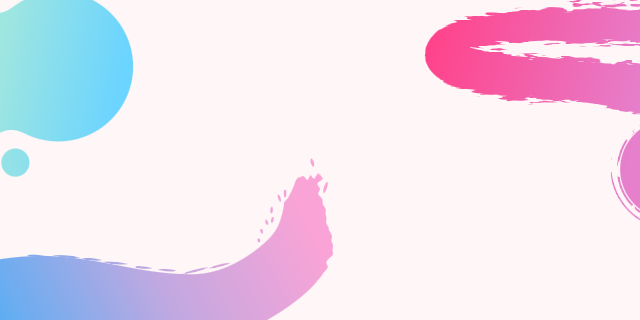
This background is drawn by a Shadertoy shader. Its source:

```glsl
#define PAPER vec3(1.0, 0.969, 0.969)
#define MINT vec3(0.62, 0.90, 0.88)
#define SKY vec3(0.42, 0.83, 1.0)
#define BLUE vec3(0.37, 0.68, 0.95)
#define LILAC vec3(0.76, 0.66, 0.88)
#define ROSE vec3(0.98, 0.64, 0.84)
#define HOT_PINK vec3(1.0, 0.26, 0.54)
#define ORCHID vec3(0.90, 0.50, 0.80)
#define BRISTLE 0.022
#define TIP_X 1.328

vec2 hash2(vec2 p) {
    vec2 q = vec2(dot(p, vec2(127.1, 311.7)), dot(p, vec2(269.5, 183.3)));
    return fract(sin(q) * 43758.5) * 2.0 - 1.0;
}

float gradientNoise(vec2 p) {
    vec2 i = floor(p), f = fract(p), u = f * f * (3.0 - 2.0 * f);
    float a = dot(hash2(i), f);
    float b = dot(hash2(i + vec2(1, 0)), f - vec2(1, 0));
    float c = dot(hash2(i + vec2(0, 1)), f - vec2(0, 1));
    float d = dot(hash2(i + vec2(1, 1)), f - vec2(1, 1));
    return mix(mix(a, b, u.x), mix(c, d, u.x), u.y);
}

// Antialiased coverage of a field that is positive inside
float fill(float field) {
    return clamp(0.5 + field / max(fwidth(field), 1e-5), 0.0, 1.0);
}

float disc(vec2 p, vec2 center, float radius) {
    return radius - length(p - center);
}

float fleck(vec2 p, vec2 center, vec2 radii, float slant) {
    vec2 d = p - center;
    d.x += slant * d.y;
    return fill(1.0 - length(d / radii));
}

float smoothUnion(float a, float b, float k) {
    float h = max(k - abs(a - b), 0.0) / k;
    return max(a, b) + h * h * k * 0.25;
}

// Upper outline of the wave: a swell, then a steepening climb
float waveTop(float x) {
    float rise = max(x - 0.599, 0.0);
    float swell = 0.0286 * (1.0 + cos(6.70 * (min(x, 0.599) - 0.13)));
    return 0.143 + swell + 1.88 * rise * rise
         + 0.0625 * exp(76.8 * (min(x, 0.95) - 0.888));
}

float wave(vec2 p) {
    float torn = gradientNoise(p * vec2(65.0, 14.0)) * 0.03 * smoothstep(0.3, 0.42, p.y);
    float crest = 0.448 - 0.086 * (1.0 - smoothstep(0.88, 0.9375, p.x));
    float d = p.y - 0.24;
    float right = 1.042 - (d < 0.0 ? 3.59 * d * d : 0.26 * d)
                + 0.022 * smoothstep(0.425, 0.45, p.y);
    right += gradientNoise(p * vec2(18.0, 42.0)) * 0.016 * smoothstep(0.08, 0.2, p.y);
    float body = fill(min(min(waveTop(p.x), crest + torn) - p.y, right - p.x));

    // Dry dashes skimming the swell
    for (int i = 0; i < 8; i++) {
        float k = float(i);
        vec2 r = hash2(vec2(k, 3.0));
        float x = 0.122 + 0.081 * k + 0.008 * r.x;
        float y = waveTop(x) + 0.0018 * k;
        float slant = i < 6 ? 0.08 : -0.25;
        vec2 q = vec2(p.x, p.y + slant * (p.x - x));
        body = max(body, fleck(q, vec2(x, y), vec2(0.026 + 0.012 * r.y, 0.0035), 0.0));
    }
    // Droplets beside the torn end
    for (int i = 0; i < 7; i++) {
        float t = float(i) / 6.0;
        vec2 r = hash2(vec2(float(i), 8.0));
        vec2 c = mix(vec2(0.805, 0.245), vec2(0.883, 0.395), t) + 0.011 * r;
        body = max(body, fleck(p, c, vec2(0.004, 0.006 + 0.006 * t), 0.3 * r.y));
    }
    body = max(body, fleck(p, vec2(0.976, 0.492), vec2(0.005, 0.012), 0.25));
    return max(body, fleck(p, vec2(1.017, 0.414), vec2(0.005, 0.017), -0.3));
}

float brushStroke(vec2 p) {
    float along = max(p.x - TIP_X, 0.0);
    float above = 0.146 * sqrt(1.0 - exp(-along * 7.7));
    float below = 0.151 * sqrt(1.0 - exp(-along * 6.1)) + 0.036 * smoothstep(1.82, 2.0, p.x);
    float y = p.y - 0.828;
    float grain = gradientNoise(p * vec2(16.0, 95.0))
                + 0.5 * gradientNoise(p * vec2(42.0, 190.0));
    float rough = BRISTLE * grain * smoothstep(0.01, 0.12, along);
    float body = min(min(above - y, y + below) + rough, p.x - TIP_X);

    // Streaky fringe along the upper right
    float fringe = min(min(p.x - 1.77, p.y - 0.955), 0.02 * (grain - 0.06));
    // Bare streak through the middle
    float center = mix(0.852, 0.834, smoothstep(1.5, 2.0, p.x));
    float width = 0.023 * smoothstep(1.46, 1.66, p.x) + 0.008 * smoothstep(1.75, 2.0, p.x);
    float gap = min(width - abs(p.y - center) + 1.3 * BRISTLE * grain, p.x - 1.47);
    return max(fill(body), fill(fringe)) * (1.0 - fill(gap));
}

float edgeBlob(vec2 p) {
    float grain = gradientNoise(p * vec2(45.0, 16.0));
    float body = fill(disc(p, vec2(2.094, 0.471), 0.156));
    float dry = fill(min(0.003 - abs(disc(p, vec2(2.094, 0.471), 0.163)), 0.02 * (grain + 0.05)));
    float taper = 0.0022 * smoothstep(0.51, 0.42, p.y) ;
    taper = 0.0022 * (1.0 - smoothstep(0.42, 0.51, p.y));
    float arc = fill(min(taper - abs(disc(p, vec2(2.104, 0.479), 0.195)), 0.505 - p.y));
    return max(body, max(dry, arc));
}

void mainImage(out vec4 fragColor, in vec2 fragCoord) {
    vec2 p = fragCoord / iResolution.y;
    vec3 color = PAPER;

    // Blue blob and its drop
    float blob = smoothUnion(disc(p, vec2(0.182, 0.792), 0.234),
                             disc(p, vec2(-0.104, 0.766), 0.208), 0.052);
    float drop = disc(p, vec2(0.048, 0.492), 0.044);
    vec3 cool = mix(MINT, SKY, clamp((p.x - 0.18 * (p.y - 0.8)) / 0.39, 0.0, 1.0));
    color = mix(color, cool, fill(max(blob, drop)));

    // Wave, blue through lilac to rose
    float t = clamp((p.x + 0.5 * p.y) / 1.12, 0.0, 1.0);
    vec3 sweep = mix(mix(BLUE, LILAC, min(2.0 * t, 1.0)), ROSE, max(2.0 * t - 1.0, 0.0));
    color = mix(color, sweep, wave(p));

    // Pink stroke and edge blob
    float warm = clamp((p.x - TIP_X - 0.25 * (p.y - 0.83)) / 0.72, 0.0, 1.0);
    color = mix(color, mix(HOT_PINK, ORCHID, warm), max(brushStroke(p), edgeBlob(p)));

    fragColor = vec4(color, 1.0);
}
```
